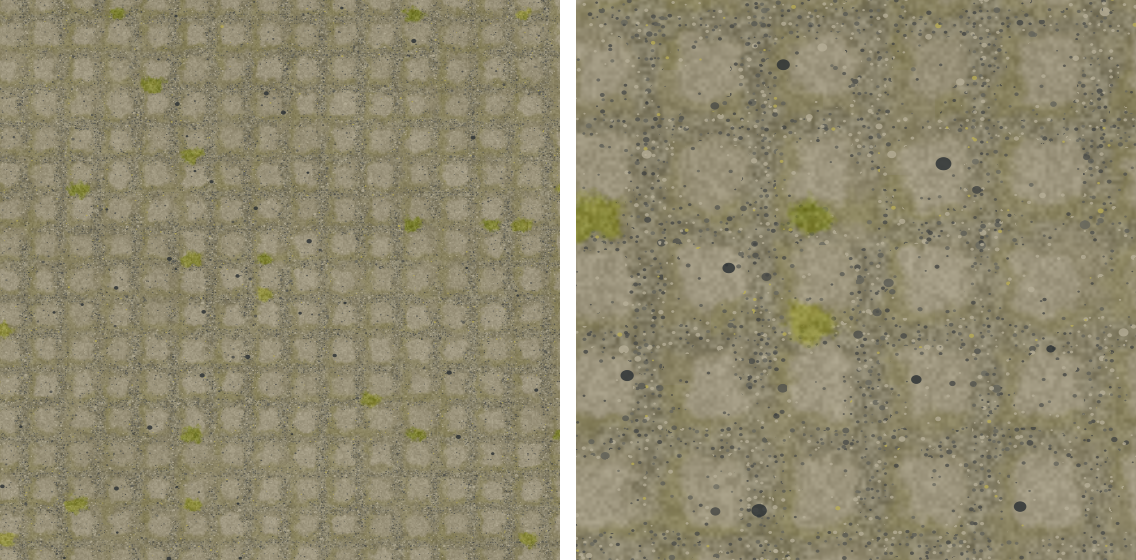
Left: the whole. Right: its middle third, enlarged.
Write a Shadertoy shader that draws this texture.

```glsl
// Weathered paving: 15 by 16 pale worn squares in dusty olive joints.
// Gravel bands run above and right of each square, moss grows in a few joints,
// and layered random specks add stones and grit.

float hash(vec2 p) {
    vec3 q = fract(vec3(p.xyx) * 0.1031);
    q += dot(q, q.yzx + 33.33);
    return fract((q.x + q.y) * q.z);
}

float noise(vec2 p) {
    vec2 i = floor(p), f = fract(p);
    f = f * f * (3.0 - 2.0 * f);
    return mix(mix(hash(i), hash(i + vec2(1, 0)), f.x),
               mix(hash(i + vec2(0, 1)), hash(i + vec2(1, 1)), f.x), f.y);
}

float fbm(vec2 p) {
    float sum = 0.0, amp = 0.5;
    for (int i = 0; i < 4; i++) {
        sum += amp * noise(p);
        p = p * 2.03 + 17.3;
        amp *= 0.5;
    }
    return sum / 0.9375;
}

// Distance to the nearest line of a unit-spaced set
float lineDist(float x) {
    return abs(fract(x + 0.5) - 0.5);
}

// One round stone per grid cell: x = coverage, y = random tone
vec2 stones(vec2 uv, float freq, float density, float pixel) {
    vec2 p = uv * freq, id = floor(p);
    vec2 centre = 0.3 + 0.4 * vec2(hash(id + 3.1), hash(id + 71.7));
    float radius = mix(0.12, 0.3, hash(id + 29.3));
    float edge = 0.7 * pixel * freq;
    float d = length((fract(p) - centre) * vec2(1.0, 1.2)) - radius;
    float present = step(hash(id + 53.9), density);
    return vec2(present * smoothstep(edge, -edge, d), hash(id + 97.3));
}

void mainImage(out vec4 fragColor, in vec2 fragCoord) {
    vec2 uv = fragCoord / iResolution.xy;
    float pixel = 1.0 / min(iResolution.x, iResolution.y);

    // Grid space: square centres lie on whole numbers
    vec2 grid = uv * vec2(15.0, 16.0) - vec2(0.205, 0.0);
    vec2 warp = vec2(fbm(uv * 70.0), fbm(uv * 70.0 + 40.0)) - 0.5;
    vec2 g = grid + 0.3 * warp;
    float broad = fbm(uv * 6.0 + 5.0);

    // Joints: olive dust left of and below the squares, gravel opposite
    float olive = max(smoothstep(0.24, 0.04, lineDist(g.x + 0.32)),
                      smoothstep(0.22, 0.04, lineDist(g.y + 0.36)));
    olive *= 0.35 + 0.65 * hash(floor(grid) + 11.0);
    float gravel = max(smoothstep(0.24, 0.05, lineDist(g.x - 0.43)),
                       0.85 * smoothstep(0.2, 0.04, lineDist(g.y - 0.46)));
    gravel *= smoothstep(0.15, 0.6, fbm(uv * 22.0 + 9.0));

    vec3 col = mix(vec3(0.56, 0.53, 0.425), vec3(0.53, 0.505, 0.355), olive);
    col = mix(col, vec3(0.52, 0.50, 0.415), 0.8 * gravel);

    // Squares: rounded, each with its own size, offset and wear
    vec2 id = floor(grid + 0.5);
    vec2 jitter = 0.07 * (vec2(hash(id + 5.0), hash(id + 15.0)) - 0.5);
    vec2 halfSize = vec2(0.27, 0.29) + 0.05 * (hash(id + 25.0) - 0.5);
    vec2 b = abs(g - id - jitter) - halfSize + 0.14;
    float box = length(max(b, 0.0)) + min(max(b.x, b.y), 0.0) - 0.14;
    float square = smoothstep(0.08, -0.07, box) * mix(0.6, 1.0, hash(id + 35.0));
    col = mix(col, vec3(0.625, 0.595, 0.505), square);

    // Broad stains and fine grain
    col += 0.05 * (broad - 0.5);
    float grain = 0.6 * noise(uv * 430.0) + 0.4 * noise(uv * 190.0 + 31.0) - 0.5;
    col += grain * mix(0.13, 0.24, gravel);

    // Grit and stones, from coarse and rare to fine and dense
    for (int i = 0; i < 4; i++) {
        float layer = float(i);
        float density = (0.035 + 0.08 * layer) * mix(0.35, 1.9, gravel);
        density *= 1.0 - 0.5 * square;
        vec2 s = stones(uv + 0.137 * layer, 95.0 + 50.0 * layer, density, pixel);
        vec3 tone = mix(vec3(0.24, 0.25, 0.25), vec3(0.42, 0.42, 0.38), s.y / 0.68);
        if (s.y > 0.68) tone = vec3(0.72, 0.69, 0.60);
        if (s.y > 0.97) tone = vec3(0.74, 0.69, 0.33);
        col = mix(col, tone, 0.75 * s.x);
    }

    // Rare large dark pebbles
    vec2 pebble = stones(uv + 0.41, 64.0, 0.012, pixel);
    col = mix(col, vec3(0.18, 0.20, 0.21), 0.85 * pebble.x);

    // Moss: ragged tufts in about one joint of nine
    vec2 m = grid + vec2(0.15, 0.42);
    vec2 mossId = floor(m + 0.5);
    vec2 q = m - mossId;
    q.x -= 0.24 * (hash(mossId + 61.0) - 0.5);
    float reach = mix(0.7, 1.0, hash(mossId + 81.0));
    float tuft = length(q / vec2(0.4, 0.3)) / reach + 1.1 * (fbm(uv * 110.0) - 0.5);
    float moss = smoothstep(1.0, 0.45, tuft) * step(hash(mossId + 47.0), 0.115);
    moss *= smoothstep(0.5, 0.42, max(abs(m.x - mossId.x), abs(m.y - mossId.y)));
    vec3 mossCol = mix(vec3(0.42, 0.46, 0.12), vec3(0.61, 0.59, 0.26),
                       0.6 * hash(mossId + 91.0) + 0.4 * noise(uv * 160.0));
    col = mix(col, mossCol + 0.22 * grain, 0.85 * moss);

    fragColor = vec4(clamp(col, 0.0, 1.0), 1.0);
}
```
